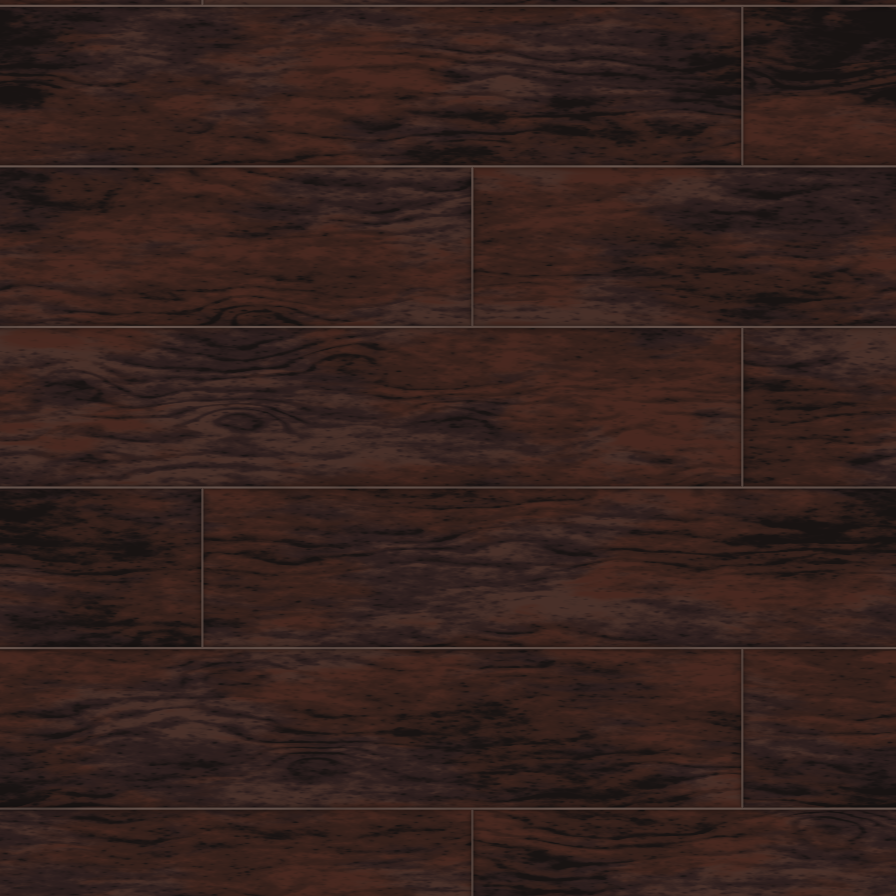
This texture is drawn by a WebGL 2 fragment shader. Its source:

```glsl
#version 300 es
precision highp float;

#define ROW_PITCH 0.1792
#define ROW_TOP 0.9935
#define JOINT_START 0.8285
#define JOINT_STEP 0.3013
#define SEAM_HALF 0.0012
#define RING_DENSITY 330.0
#define RING_WARP 8.0
#define KNOT_BEND 12.0
#define KNOT_SHARE 0.3
#define PORE_SHARE 0.45
#define FIBRE_DEPTH 0.24
#define BROAD_DEPTH 0.27

uniform vec2 u_resolution;
out vec4 fragColor;

const vec3 DARK = vec3(0.095, 0.075, 0.072);
const vec3 BROWN = vec3(0.212, 0.128, 0.106);
const vec3 COOL = vec3(0.178, 0.120, 0.118);
const vec3 RED = vec3(0.285, 0.158, 0.125);
const vec3 TAN = vec3(0.285, 0.190, 0.162);
const vec3 SEAM = vec3(0.420, 0.345, 0.315);

float hash(vec2 p) {
    return fract(sin(dot(p, vec2(127.1, 311.7))) * 43758.5);
}

// Layered sines, each octave turned and bent; about -1 to 1
float layeredSines(vec2 p) {
    float sum = 0.0, amp = 0.6;
    for (int i = 0; i < 5; i++) {
        p = mat2(0.8, 0.6, -0.6, 0.8) * p * 1.7 + 1.3;
        sum += amp * sin(p.x + 1.2 * sin(p.y * 0.7)) * cos(p.y + sin(p.x * 0.6));
        amp *= 0.66;
    }
    return sum;
}

// Cellular noise: soft spots in a share of jittered cells
float cellSpots(vec2 p, float share) {
    vec2 cell = floor(p);
    float sum = 0.0;
    for (int j = -1; j <= 1; j++) {
        for (int i = -1; i <= 1; i++) {
            vec2 id = cell + vec2(i, j);
            vec2 toSpot = id + vec2(hash(id), hash(id + 17.3)) - p;
            float present = step(hash(id + 41.7), share);
            sum += present * exp(-14.0 * dot(toSpot, toSpot));
        }
    }
    return sum;
}

// Colour of one plank at p, varied by its seed
vec3 wood(vec2 p, float seed) {
    vec2 q = p + vec2(seed * 19.0, seed * 7.0);
    float broad = layeredSines(q * vec2(4.0, 15.0));
    float smudge = layeredSines(q * vec2(2.6, 8.0) + 9.0);
    float fibre = layeredSines(q * vec2(16.0, 90.0) + broad);
    float grain = layeredSines(q * vec2(60.0, 190.0));
    float knot = cellSpots(q * vec2(5.0, 12.0), KNOT_SHARE);
    float pores = cellSpots(q * vec2(75.0, 260.0), PORE_SHARE);

    // Growth rings bend around the knots
    float rings = q.y * RING_DENSITY + RING_WARP * broad + KNOT_BEND * knot;
    float vein = pow(0.5 + 0.5 * sin(rings + 0.9 * fibre), 3.0);
    float veinMask = smoothstep(-0.4, 0.6, layeredSines(q * vec2(3.0, 18.0) + 4.0));

    float tone = 0.70 + 0.12 * (seed - 0.5) + BROAD_DEPTH * broad;
    tone += FIBRE_DEPTH * fibre + 0.16 * grain;
    tone -= 0.34 * smoothstep(0.0, 0.7, smudge);
    tone -= vein * (0.10 + 0.34 * veinMask);
    tone -= 0.35 * knot * knot + 0.26 * (pores - 0.25);
    tone = clamp(tone, 0.0, 1.0);

    // Warm and cool areas drift along the plank
    float warmth = layeredSines(q * vec2(4.0, 11.0) + 21.0) + 0.4 * fibre;
    vec3 middle = mix(COOL, BROWN, smoothstep(-0.45, 0.25, warmth));
    vec3 high = mix(TAN, RED, smoothstep(-0.25, 0.35, warmth));
    vec3 low = mix(DARK, middle, smoothstep(0.0, 0.52, tone));
    return mix(low, high, smoothstep(0.48, 1.0, tone));
}

void main() {
    vec2 uv = gl_FragCoord.xy / u_resolution;
    float pixel = 1.0 / min(u_resolution.x, u_resolution.y);

    // Rows count downward; joints follow a four-row stagger
    float down = (ROW_TOP - uv.y) / ROW_PITCH;
    float row = floor(down);
    float across = fract(down);
    float shift = mod(row, 2.0) * (mod(row, 4.0) + 1.0) * 0.5;
    float joint = JOINT_START - JOINT_STEP * shift;
    float along = fract(uv.x - joint);

    vec3 color = wood(vec2(along, across * ROW_PITCH), hash(vec2(row, 3.0)));

    // Dark bevels with a thin pale seam between them
    float rowGap = min(across, 1.0 - across) * ROW_PITCH;
    float jointGap = min(along, 1.0 - along);
    float gap = min(rowGap, jointGap);
    color *= 1.0 - 0.5 * exp(-gap / 0.0026);
    float soft = 0.7 * pixel;
    float rowLine = 1.0 - smoothstep(SEAM_HALF - soft, SEAM_HALF + soft, rowGap);
    float jointLine = 1.0 - smoothstep(SEAM_HALF - soft, SEAM_HALF + soft, jointGap);
    float wear = clamp(0.85 + 0.16 * layeredSines(uv * 9.0), 0.0, 1.0);
    color = mix(color, SEAM, max(rowLine, 0.85 * jointLine) * wear);

    fragColor = vec4(color, 1.0);
}
```
